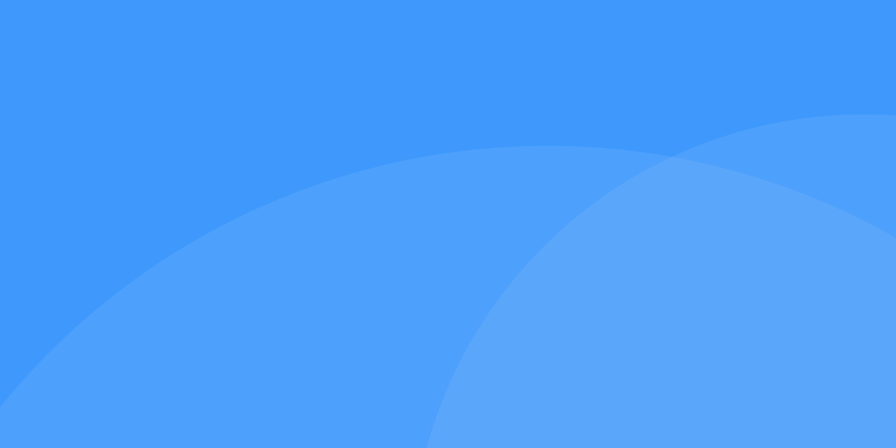
Write a Shadertoy shader that draws this background.

```glsl
#define SKY_BLUE vec3(0.247, 0.600, 0.988)
#define VEIL_TINT vec3(0.980, 0.940, 0.925)
#define VEIL_OPACITY 0.075
#define WIDE_CENTER vec2(1.2227, -0.8984)
#define WIDE_RADIUS 1.573
#define SMALL_CENTER vec2(1.927, -0.2656)
#define SMALL_RADIUS 1.0104

// Antialiased coverage of a filled disc.
float discCoverage(vec2 point, vec2 center, float radius, float pixelSize) {
    float edgeDistance = length(point - center) - radius;
    return clamp(0.5 - edgeDistance / pixelSize, 0.0, 1.0);
}

// Lays a translucent veil over a colour.
vec3 addVeil(vec3 color, float coverage) {
    return mix(color, VEIL_TINT, VEIL_OPACITY * coverage);
}

void mainImage(out vec4 fragColor, in vec2 fragCoord) {
    // Canvas height is one unit.
    float pixelSize = 1.0 / iResolution.y;
    vec2 point = fragCoord * pixelSize;

    // Two overlapping veils on a flat ground.
    vec3 color = SKY_BLUE;
    color = addVeil(color, discCoverage(point, WIDE_CENTER, WIDE_RADIUS, pixelSize));
    color = addVeil(color, discCoverage(point, SMALL_CENTER, SMALL_RADIUS, pixelSize));

    fragColor = vec4(color, 1.0);
}
```
